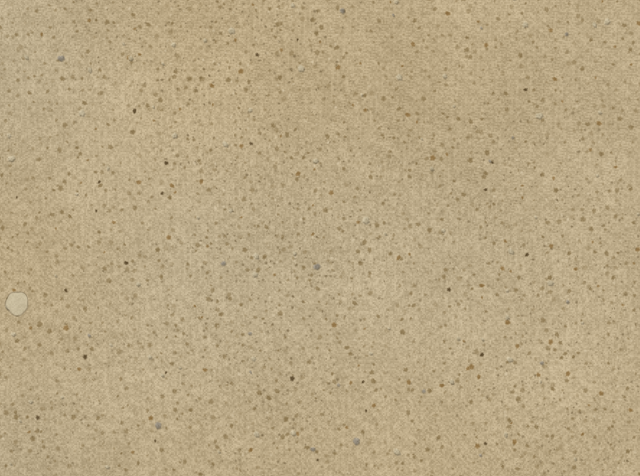
Write a WebGL 2 fragment shader that draws this texture.

```glsl
#version 300 es
precision highp float;
// Dry sandy ground: a mottled tan base with fine grain, scattered with
// soft brown spots, dark and pale grit, and a few small shaded pebbles.
// Each kind of grain is one jittered-cell layer of wobbly ellipses.

#define SAND vec3(0.737, 0.667, 0.533)
#define SPOT_BROWN vec3(0.51, 0.425, 0.27)
#define GRIT_DARK vec3(0.43, 0.36, 0.24)
#define GRIT_PALE vec3(0.85, 0.79, 0.67)
#define STONE_PALE vec3(0.78, 0.73, 0.61)
#define STONE_GREY vec3(0.58, 0.55, 0.50)
#define GRAIN 0.145
#define MOTTLE 0.11
#define SPOT_CELL 0.021
#define GRIT_CELL 0.0125
#define PEBBLE_CELL 0.075
#define FLAT_STONE vec3(0.036, 0.363, 0.024)

uniform vec2 u_resolution;
out vec4 fragColor;

float hash(vec2 p) {
  return fract(sin(dot(p, vec2(127.1, 311.7))) * 43758.5453);
}

float noise(vec2 p) {
  vec2 i = floor(p), f = fract(p);
  f = f * f * (3.0 - 2.0 * f);
  return mix(mix(hash(i), hash(i + vec2(1, 0)), f.x),
             mix(hash(i + vec2(0, 1)), hash(i + vec2(1, 1)), f.x), f.y);
}

float fbm(vec2 p) {
  float sum = 0.0, amp = 0.5;
  for (int i = 0; i < 5; i++) {
    sum += amp * noise(p);
    p = mat2(1.6, 1.2, -1.2, 1.6) * p + 7.3;
    amp *= 0.55;
  }
  return sum / 1.055;
}

// Scattered grains: x = coverage, y = random tone, zw = place within grain.
vec4 scatter(vec2 p, float cell, float share, vec2 radii, float seed) {
  float soft = 0.0028;
  vec2 home = floor(p / cell);
  vec4 best = vec4(0.0);
  for (int y = -1; y <= 1; y++) {
    for (int x = -1; x <= 1; x++) {
      vec2 id = home + vec2(x, y), key = id + seed;
      if (hash(key) > share) continue;
      vec2 jitter = vec2(hash(key + 17.3), hash(key + 41.9));
      vec2 d = p - (id + jitter) * cell;
      float size = hash(key + 63.1);
      float radius = mix(radii.x, radii.y, size * size);
      float turn = 6.2832 * hash(key + 88.7);
      vec2 q = mat2(cos(turn), sin(turn), -sin(turn), cos(turn)) * d;
      q.y *= mix(1.0, 1.5, hash(key + 29.5));
      float angle = atan(q.y, q.x);
      float edge = radius * (1.0 + 0.06 * sin(3.0 * angle + turn) + 0.07 * sin(5.0 * angle));
      float cover = 1.0 - smoothstep(-soft, soft, length(q) - edge);
      if (cover > best.x) best = vec4(cover, hash(key + 5.7), d / radius);
    }
  }
  return best;
}

// Stones catch light from the upper left and darken at the lower right.
vec3 shadeStone(vec3 tint, vec2 place, float relief) {
  return tint + relief * dot(place, vec2(-0.6, 0.8));
}

void main() {
  vec2 p = gl_FragCoord.xy / u_resolution.y;

  // Base: broad patches, small smudges, a warm drift of hue, fine grain
  float patches = 0.7 * fbm(p * 5.0) + 0.3 * fbm(p * 38.0 + 3.0);
  float warm = noise(p * 2.3 + 31.0) - 0.5;
  vec3 col = SAND + MOTTLE * (patches - 0.5);
  col += warm * vec3(0.016, 0.0, -0.020);
  float grain = 0.75 * noise(p * 330.0) + 0.35 * noise(p * 140.0 + 9.0) - 0.55;
  col += GRAIN * grain;

  // Grit gathers where the ground is coarse
  float coarse = smoothstep(0.36, 0.66, fbm(p * 3.4 + 53.0));
  vec4 dark = scatter(p, GRIT_CELL, 0.45, vec2(0.0012, 0.0030), 113.0);
  col = mix(col, GRIT_DARK, dark.x * dark.y * mix(0.25, 0.75, coarse));
  vec4 pale = scatter(p, GRIT_CELL * 1.3, 0.40, vec2(0.0012, 0.0030), 271.0);
  col = mix(col, GRIT_PALE, pale.x * pale.y * mix(0.25, 0.85, coarse));

  // Soft olive-brown spots, a few of them rusty or nearly black
  vec4 spot = scatter(p, SPOT_CELL, 0.70, vec2(0.0024, 0.0058), 37.0);
  vec3 brown = SPOT_BROWN + step(0.93, spot.y) * vec3(0.02, -0.02, -0.05);
  brown *= 1.0 - 0.45 * step(0.985, spot.y);
  col = mix(col, brown + 0.6 * GRAIN * grain, spot.x * mix(0.18, 0.80, spot.y));

  // Small pebbles, mostly pale, each with a thin cast shadow
  vec2 radii = vec2(0.0025, 0.0075);
  vec4 shadow = scatter(p + vec2(-0.0015, 0.0025), PEBBLE_CELL, 0.34, radii, 509.0);
  col *= 1.0 - 0.25 * shadow.x;
  vec4 pebble = scatter(p, PEBBLE_CELL, 0.34, radii, 509.0);
  vec3 tint = mix(STONE_PALE, STONE_GREY, step(0.80, pebble.y));
  tint = shadeStone(tint, pebble.zw, 0.05) + GRAIN * grain;
  col = mix(col, tint, 0.8 * pebble.x);

  // One larger flat stone
  vec2 d = p - FLAT_STONE.xy;
  float rim = FLAT_STONE.z * (0.9 + 0.2 * noise(d * 70.0 + 4.0));
  float dist = length(d * vec2(1.05, 1.0)) - rim;
  float aa = 1.0 / u_resolution.y;
  col *= 1.0 - 0.2 * (1.0 - smoothstep(0.0, 0.004, abs(dist)));
  vec3 slab = shadeStone(STONE_PALE, d / FLAT_STONE.z, 0.02) + 0.5 * GRAIN * grain;
  col = mix(col, slab, 1.0 - smoothstep(-aa, aa, dist));

  fragColor = vec4(clamp(col, 0.0, 1.0), 1.0);
}
```
